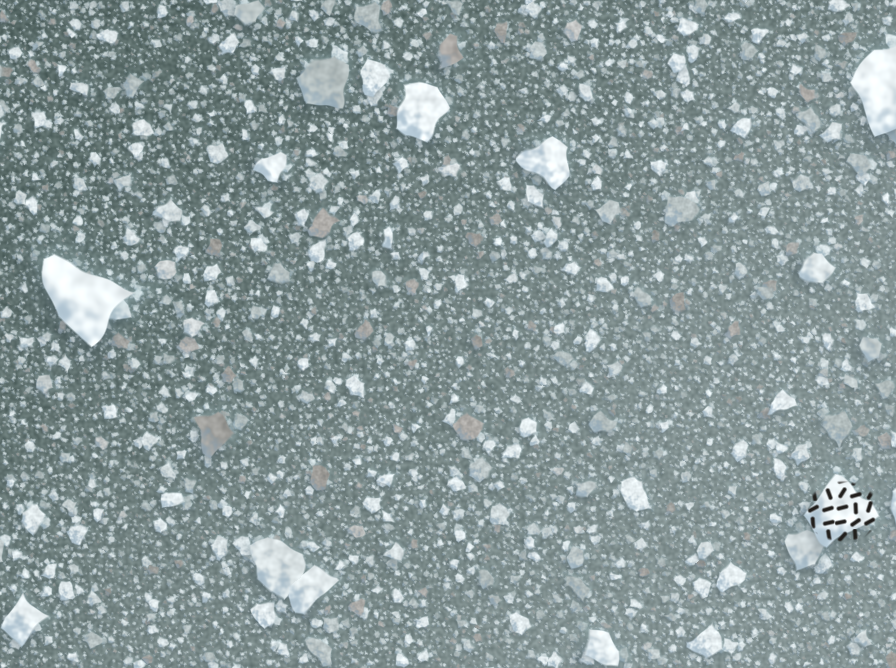
Write a Shadertoy shader that draws this texture.

```glsl
const float TAU = 6.28318;
const vec2 LIGHT = vec2(0.6, 0.8);
const vec3 DEEP_WATER = vec3(0.35, 0.42, 0.41);
const vec3 MILKY_WATER = vec3(0.51, 0.57, 0.57);
const vec3 WHITE_ICE = vec3(0.93, 0.96, 0.97);
const vec3 GREY_ICE = vec3(0.70, 0.74, 0.74);
const vec3 DIRTY_ICE = vec3(0.56, 0.52, 0.49);
const vec3 BLUE_SHADE = vec3(0.56, 0.68, 0.77);
const vec3 MELT_GLOW = vec3(0.60, 0.71, 0.73);
const vec3 SHADOW = vec3(0.27, 0.34, 0.38);
const vec3 DARK_MARK = vec3(0.13, 0.12, 0.11);

vec3 hash3(vec2 p) {
    vec3 q = fract(p.xyx * vec3(0.1031, 0.1030, 0.0973));
    q += dot(q, q.yxz + 33.33);
    return fract((q.xxy + q.yzz) * q.zyx);
}

float cornerSlope(vec2 cell, vec2 offset) {
    float angle = TAU * hash3(cell).x;
    return dot(vec2(cos(angle), sin(angle)), offset);
}

float gradientNoise(vec2 p) {
    vec2 i = floor(p), f = p - i;
    vec2 u = f * f * f * (f * (f * 6.0 - 15.0) + 10.0);
    vec2 e = vec2(1.0, 0.0);
    float low = mix(cornerSlope(i, f), cornerSlope(i + e, f - e), u.x);
    float high = mix(cornerSlope(i + e.yx, f - e.yx), cornerSlope(i + e.xx, f - e.xx), u.x);
    return mix(low, high, u.y);
}

vec2 roughen(vec2 p, float size) {
    vec2 q = p * 1.1 / size;
    return p + 0.3 * size * vec2(gradientNoise(q), gradientNoise(q + 31.7));
}

// Irregular polygon: x distance, y tone, z facing to the light, w dirt
vec4 floe(vec2 q, float radius, vec2 id) {
    vec3 h = hash3(id + 7.3);
    float d = -1.0;
    for (int i = 0; i < 6; i++) {
        vec2 side = hash3(id + float(i) * 3.7 + 1.0).xy;
        float angle = TAU * ((float(i) + 0.7 * side.x) / 6.0 + h.z);
        d = max(d, dot(q, vec2(cos(angle), sin(angle))) - radius * mix(0.5, 1.1, side.y));
    }
    return vec4(d, h.x, dot(q, LIGHT) / radius, h.y);
}

// Nearest floe of a jittered grid
vec4 scatteredFloe(vec2 p, float cells, float density, float seed) {
    vec2 home = floor(p * cells);
    vec4 best = vec4(1.0, 0.0, 0.0, 0.0);
    for (int k = 0; k < 9; k++) {
        vec2 cell = home + vec2(k % 3, k / 3) - 1.0;
        vec3 h = hash3(cell + seed);
        if (hash3(cell + seed + 51.3).x > density) continue;
        vec2 centre = (cell + 0.5 + 0.8 * (h.xy - 0.5)) / cells;
        vec4 candidate = floe(p - centre, mix(0.17, 0.38, h.z * h.z) / cells, cell + seed);
        if (candidate.x < best.x) best = candidate;
    }
    return best;
}

vec3 paintFloe(vec3 under, vec4 f, vec2 p, float size, float opacity, float blur) {
    vec2 q = p * min(2.2 / size, 120.0);
    float relief = gradientNoise(q) + 0.5 * gradientNoise(q * 2.3 + 9.0);
    vec3 ice = mix(GREY_ICE, WHITE_ICE, smoothstep(0.0, 0.65, f.y));
    ice = mix(ice, DIRTY_ICE, 0.65 * smoothstep(0.87, 0.93, f.w)) + 0.13 * relief;
    ice = mix(ice, BLUE_SHADE, 0.55 * smoothstep(0.0, -1.0, f.z + relief));
    float glow = 0.4 * opacity * exp(-max(f.x, 0.0) / (0.22 * size));
    under = mix(under, mix(SHADOW, MELT_GLOW, smoothstep(-0.6, 0.3, f.z)), glow);
    return mix(under, ice, opacity * smoothstep(blur, -blur, f.x));
}

vec3 paintLayer(vec3 under, vec2 p, float cells, float density, float opacity, float blur) {
    float size = 0.28 / cells;
    vec4 f = scatteredFloe(roughen(p, size), cells, density, cells * 1.7);
    return paintFloe(under, f, p, size, opacity, blur);
}

vec3 paintSingle(vec3 under, vec2 p, vec2 centre, float radius, float seed, float blur) {
    vec4 f = floe(roughen(p, radius) - centre, radius, vec2(seed));
    f.yw = vec2(0.9, 0.0);
    return paintFloe(under, f, p, radius, 1.0, blur);
}

// Short dark strokes at random angles, one per cell
float darkStrokes(vec2 p, float cells, float blur) {
    vec2 cell = floor(p * cells);
    vec3 h = hash3(cell + 4.0);
    vec2 q = (fract(p * cells) - 0.5 - 0.2 * (h.xy - 0.5)) / cells;
    vec2 along = vec2(cos(h.z * 2.2), sin(h.z * 2.2));
    q -= along * clamp(dot(q, along), -0.28 / cells, 0.28 / cells);
    return smoothstep(blur, -blur, length(q) - 0.14 / cells);
}

void mainImage(out vec4 fragColor, in vec2 fragCoord) {
    vec2 p = fragCoord / iResolution.y;
    float blur = max(0.0019, 0.8 / iResolution.y);

    // Water, milkier to the lower right, with ripples and fine slush
    float milk = smoothstep(-0.8, 1.0, p.x - p.y + 0.3 * gradientNoise(p * 2.5));
    vec3 color = mix(DEEP_WATER, MILKY_WATER, milk);
    color += 0.05 * (1.0 - milk) * gradientNoise(vec2(p.x + p.y, 3.0 * (p.y + 0.4 * p.x)) * 18.0);
    color += 0.10 * gradientNoise(p * 150.0) + 0.05 * gradientNoise(p * 65.0);

    // Brash ice from fine to coarse
    float drift = 0.12 * gradientNoise(p * 4.0 + 3.0);
    color = paintLayer(color, p, 115.0, 0.85, 0.50 + drift, blur);
    color = paintLayer(color, p, 68.0, 0.80, 0.68 + drift, blur);
    color = paintLayer(color, p, 40.0, 0.62, 0.80 + drift, blur);
    color = paintLayer(color, p, 23.0, 0.45, 0.88, blur);
    color = paintLayer(color, p, 13.0, 0.26, 0.92, blur);
    color = paintLayer(color, p, 7.0, 0.20, 0.96, blur);

    // Large floes, the last one marked
    color = paintSingle(color, p, vec2(0.126, 0.554), 0.085, 3.0, blur);
    color = paintSingle(color, p, vec2(1.325, 0.86), 0.065, 8.0, blur);
    color = paintSingle(color, p, vec2(0.63, 0.83), 0.042, 14.0, blur);
    color = paintSingle(color, p, vec2(0.82, 0.765), 0.042, 21.0, blur);
    vec2 marked = vec2(1.262, 0.234);
    color = paintSingle(color, p, marked, 0.058, 27.0, blur);
    float inside = smoothstep(0.052, 0.046, length((p - marked) * vec2(0.9, 1.1)));
    color = mix(color, DARK_MARK, inside * darkStrokes(p, 48.0, blur));

    fragColor = vec4(clamp(color, 0.0, 1.0), 1.0);
}
```
